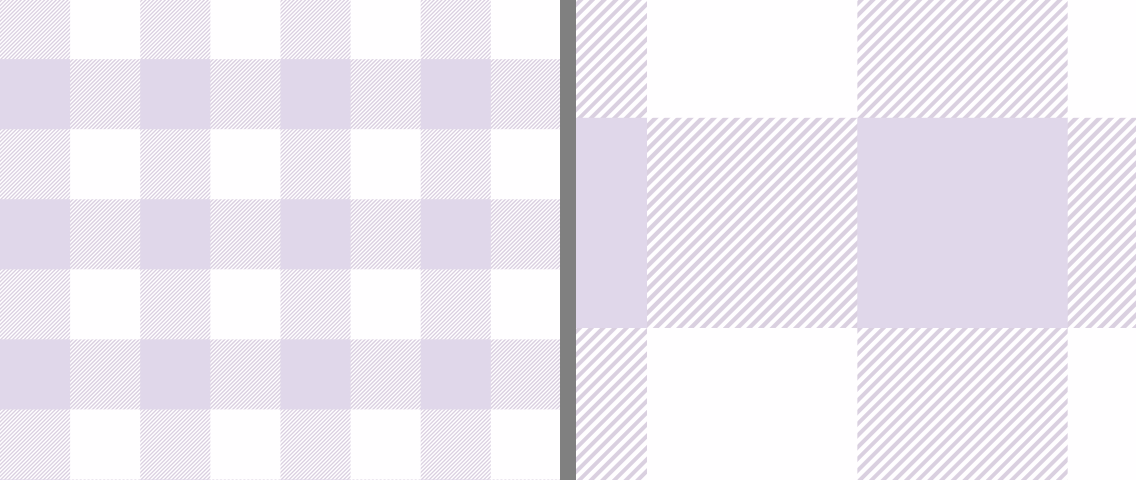
Left, the full canvas; right, a detail of the centre.
Give the GLSL for this pattern, as a WebGL 1 fragment shader.

```glsl
precision highp float;

uniform vec2 u_resolution;

// Lengths are fractions of the canvas width.
const vec2 CHECK_PERIOD = vec2(0.2504, 0.2502);
const vec2 CHECK_START = vec2(0.0, 0.1260);
const float BAND_SHARE = 0.5;
const float TWILLS_PER_CHECK = 36.0;
const float TWILL_SHARE = 0.48;

const vec3 GROUND_COLOR = vec3(1.0, 0.995, 1.0);
const vec3 SOLID_COLOR = vec3(0.878, 0.843, 0.918);
const vec3 HATCH_COLOR = vec3(0.855, 0.815, 0.880);

// Integral of a unit-period pulse that is on for the given share.
float pulseIntegral(float t, float share) {
  return floor(t) * share + min(fract(t), share);
}

// Pulse averaged over the filter width, for smooth edges at any size.
float filteredPulse(float t, float share, float width) {
  float upper = pulseIntegral(t + 0.5 * width, share);
  float lower = pulseIntegral(t - 0.5 * width, share);
  return clamp((upper - lower) / width, 0.0, 1.0);
}

void main() {
  float pixel = 1.0 / u_resolution.x;
  vec2 point = gl_FragCoord.xy * pixel;

  // Vertical warp bands and horizontal weft bands.
  vec2 phase = (point - CHECK_START) / CHECK_PERIOD;
  vec2 bandFilter = pixel / CHECK_PERIOD;
  float warp = filteredPulse(phase.x, BAND_SHARE, bandFilter.x);
  float weft = filteredPulse(phase.y, BAND_SHARE, bandFilter.y);

  // Rising diagonals choose which thread lies on top.
  float diagonal = (phase.x - phase.y) * TWILLS_PER_CHECK;
  float twillFilter = length(bandFilter) * TWILLS_PER_CHECK;
  float twill = filteredPulse(diagonal, TWILL_SHARE, twillFilter);
  float dyed = mix(weft, warp, twill);

  // Crossing bands form solid squares; single bands stay hatched.
  vec3 threadColor = mix(HATCH_COLOR, SOLID_COLOR, warp * weft);
  gl_FragColor = vec4(mix(GROUND_COLOR, threadColor, dyed), 1.0);
}
```
